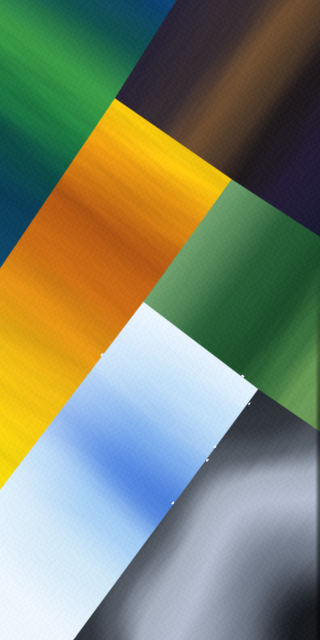
A Shadertoy shader for this background:

```glsl
// Six painted panels split by tilted seams, each filled with a soft colour ramp.
// Signed distances to bent lines cut the panels; ramps run along two tilted axes
// or around an arc, and layered sines add brush streaks and canvas grain.

const vec2 CANVAS = vec2(1.0, 2.0);     // working units, origin lower left
const vec2 RISE = vec2(0.59, 0.81);     // axis running up and right
const vec2 FALL = vec2(0.81, -0.59);    // axis running down and right
const vec2 ARC_CENTER = vec2(1.05, -0.03);
const float STREAK_SHIFT = 0.012;       // how far streaks bend the ramps
const float STREAK_SHADE = 0.045;       // how much streaks vary the light
const float GRAIN = 0.012;
const float FLECK_CELL = 0.022;
const float FLECK_CHANCE = 0.13;

// Ramp stops: rgb colour, position in w
const vec4 MEADOW[7] = vec4[7](
    vec4(0.06, 0.28, 0.42, 0.95), vec4(0.04, 0.24, 0.34, 1.14),
    vec4(0.05, 0.31, 0.28, 1.28), vec4(0.11, 0.47, 0.25, 1.41),
    vec4(0.23, 0.62, 0.28, 1.56), vec4(0.06, 0.31, 0.31, 1.76),
    vec4(0.05, 0.26, 0.45, 1.91));
const vec4 UMBER[7] = vec4[7](
    vec4(0.16, 0.14, 0.21, -0.72), vec4(0.22, 0.18, 0.20, -0.55),
    vec4(0.42, 0.30, 0.19, -0.42), vec4(0.31, 0.23, 0.17, -0.34),
    vec4(0.12, 0.10, 0.11, -0.25), vec4(0.14, 0.11, 0.22, -0.10),
    vec4(0.10, 0.10, 0.19, 0.07));
const vec4 AMBER[7] = vec4[7](
    vec4(0.98, 0.87, 0.05, 0.42), vec4(0.93, 0.73, 0.07, 0.72),
    vec4(0.88, 0.58, 0.08, 0.90), vec4(0.79, 0.42, 0.08, 1.08),
    vec4(0.71, 0.35, 0.08, 1.23), vec4(0.89, 0.57, 0.07, 1.42),
    vec4(0.97, 0.79, 0.05, 1.57));
const vec4 FOREST[7] = vec4[7](
    vec4(0.44, 0.64, 0.44, -0.26), vec4(0.33, 0.53, 0.35, -0.17),
    vec4(0.15, 0.37, 0.21, -0.05), vec4(0.11, 0.31, 0.17, 0.10),
    vec4(0.22, 0.44, 0.24, 0.20), vec4(0.38, 0.58, 0.32, 0.30),
    vec4(0.43, 0.61, 0.36, 0.41));
const vec4 SKY[7] = vec4[7](
    vec4(0.93, 0.96, 0.99, 0.12), vec4(0.82, 0.91, 0.97, 0.35),
    vec4(0.65, 0.81, 0.96, 0.51), vec4(0.36, 0.57, 0.90, 0.66),
    vec4(0.50, 0.69, 0.93, 0.78), vec4(0.75, 0.87, 0.97, 0.94),
    vec4(0.90, 0.95, 0.99, 1.11));
const vec4 SMOKE[7] = vec4[7](
    vec4(0.09, 0.10, 0.12, 0.12), vec4(0.44, 0.48, 0.54, 0.33),
    vec4(0.70, 0.74, 0.81, 0.50), vec4(0.65, 0.69, 0.75, 0.58),
    vec4(0.33, 0.36, 0.40, 0.67), vec4(0.20, 0.22, 0.25, 0.76),
    vec4(0.14, 0.16, 0.19, 0.90));

vec3 ramp(vec4 stops[7], float x) {
    vec3 color = stops[0].rgb;
    for (int i = 1; i < 7; i++) {
        float t = clamp((x - stops[i - 1].w) / (stops[i].w - stops[i - 1].w), 0.0, 1.0);
        color = mix(color, stops[i].rgb, mix(t, smoothstep(0.0, 1.0, t), 0.5));
    }
    return color;
}

// Signed distance, positive to the right of the direction a to b
float lineSide(vec2 p, vec2 a, vec2 b) {
    vec2 d = normalize(b - a);
    return dot(p - a, vec2(d.y, -d.x));
}

float bentSide(vec2 p, vec2 a, vec2 b, vec2 c) {
    return max(lineSide(p, a, b), lineSide(p, b, c));
}

float hash(vec2 p) {
    return fract(sin(dot(p, vec2(127.1, 311.7))) * 43758.5);
}

// Long bristle marks: fine across, slow along
float streaks(float across, float along) {
    float sum = 0.0, frequency = 23.0, weight = 0.5;
    for (int i = 0; i < 5; i++) {
        float drift = sin(along * (5.0 + float(i) * 2.3) + across * 9.0);
        sum += weight * sin(across * frequency + drift * 1.7 + float(i) * 2.1);
        frequency *= 1.83;
        weight *= 0.72;
    }
    return sum;
}

void mainImage(out vec4 fragColor, in vec2 fragCoord) {
    vec2 p = fragCoord / iResolution.xy * CANVAS;
    float blur = 1.0 / min(iResolution.x, iResolution.y * 0.5);
    float s = dot(p, RISE), t = dot(p, FALL);
    float fallStroke = streaks(s, t), riseStroke = streaks(t, s);
    float sBrush = s + fallStroke * STREAK_SHIFT;
    float tBrush = t + riseStroke * STREAK_SHIFT;

    // Seams
    float upperRise = bentSide(p, vec2(0.0, 1.161), vec2(0.359, 1.693), vec2(0.552, 2.0));
    float middleRise = bentSide(p, vec2(0.0, 0.469), vec2(0.448, 1.057), vec2(0.724, 1.44));
    float lowerRise = lineSide(p, vec2(0.229, 0.0), vec2(0.807, 0.784));
    float upperFall = bentSide(p, vec2(0.359, 1.693), vec2(0.724, 1.44), vec2(1.0, 1.26));
    float lowerFall = bentSide(p, vec2(0.448, 1.057), vec2(0.807, 0.784), vec2(1.0, 0.651));

    // Panel paint
    vec3 fallLight = vec3(1.0 + fallStroke * STREAK_SHADE);
    vec3 riseLight = vec3(1.0 + riseStroke * STREAK_SHADE);
    vec3 sky = ramp(SKY, sBrush + 0.12 * (t - 0.05) * smoothstep(0.9, 0.6, s));
    sky = mix(sky, vec3(0.96, 0.98, 1.0), 0.45 * smoothstep(0.0, -0.35, t));
    sky = mix(sky, vec3(0.24, 0.44, 0.83), 0.5 * smoothstep(-0.15, 0.18, t)
        * exp(-pow((s - 0.65) / 0.09, 2.0)));
    float arc = length(p - ARC_CENTER) + 0.025 * sin(p.x * 11.0 + p.y * 7.0);
    vec3 smoke = ramp(SMOKE, arc + riseStroke * STREAK_SHIFT * 0.6);

    // Assemble panels from the lower right outward
    vec3 color = mix(sky, smoke, smoothstep(-blur, blur, lowerRise));
    color = mix(ramp(FOREST, tBrush) * riseLight, color, smoothstep(-blur, blur, lowerFall));
    color = mix(ramp(AMBER, sBrush) * fallLight, color, smoothstep(-blur, blur, middleRise));
    color = mix(ramp(UMBER, tBrush) * riseLight, color, smoothstep(-blur, blur, upperFall));
    color = mix(ramp(MEADOW, sBrush) * fallLight, color, smoothstep(-blur, blur, upperRise));

    // Paint flecks along the pale panel's border
    float border = abs(min(min(middleRise, lowerFall), -lowerRise));
    vec2 cell = floor(p / FLECK_CELL);
    float spot = length(fract(p / FLECK_CELL) - 0.5) * FLECK_CELL;
    float fleck = step(hash(cell), FLECK_CHANCE) * smoothstep(0.007, 0.003, spot);
    color = mix(color, vec3(0.88, 0.93, 0.95), fleck * smoothstep(0.009, 0.004, border));

    // Canvas grain and shaded sides
    color += GRAIN * sin(p.x * 311.0 + 2.0 * sin(p.y * 83.0)) * sin(p.y * 287.0 + 2.0 * sin(p.x * 71.0));
    color *= 1.0 - 0.55 * smoothstep(0.982, 1.0, p.x) * smoothstep(1.3, 0.6, p.y);
    fragColor = vec4(clamp(color, 0.0, 1.0), 1.0);
}
```
